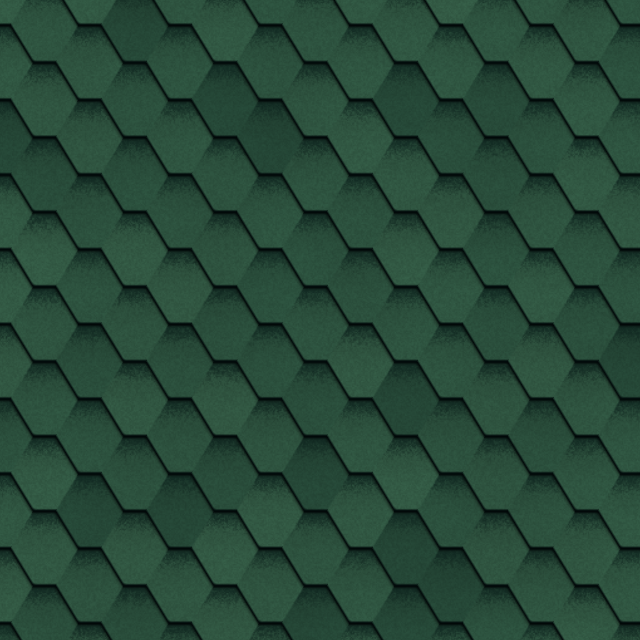
Write a three.js fragment shader that draws this texture.

```glsl
varying vec2 vUv;

const vec2 PERIOD = vec2(0.1412, 0.1168);    // one lattice step: two columns, one row
const vec2 SLOPE = vec2(0.854, 0.521);       // normal of the upper right side
const float SIDE = 0.0454;                   // centre to slanted side
const float HALF_HEIGHT = 0.0584;            // centre to flat side

float hash(vec2 p) {
  vec3 h = fract(vec3(p.xyx) * vec3(0.1031, 0.1030, 0.0973));
  h += dot(h, h.yzx + 33.33);
  return fract((h.x + h.y) * h.z);
}

float noise(vec2 p) {
  vec2 i = floor(p), f = fract(p);
  f = f * f * (3.0 - 2.0 * f);
  return mix(mix(hash(i), hash(i + vec2(1.0, 0.0)), f.x),
             mix(hash(i + vec2(0.0, 1.0)), hash(i + 1.0), f.x), f.y);
}

float smoothMin(float a, float b, float k) {
  float h = max(k - abs(a - b), 0.0) / k;
  return min(a, b) - 0.25 * h * h * k;
}

float hexDistance(vec2 q) {
  return max(abs(q.y) - HALF_HEIGHT, dot(abs(q), SLOPE) - SIDE);
}

// Colour of one shingle: own tint, mineral grain, speckled shade under the tab above
vec3 shingle(vec2 q, vec2 id, float grain) {
  float tint = hash(id * 7.0 + 41.0);
  float dark = smoothstep(0.86, 0.93, hash(id * 13.0 + 97.0));
  vec3 color = mix(vec3(0.158, 0.296, 0.226), vec3(0.190, 0.336, 0.255), tint);
  color = mix(color, vec3(0.136, 0.264, 0.203), dark * 0.9);

  float depth = HALF_HEIGHT - q.y;
  color *= 0.92 + 0.11 * smoothstep(0.01, 0.08, depth);
  color *= 1.0 + 0.18 * (grain - 0.5);

  float shade = 1.0 - smoothstep(0.0, 0.040, depth + 0.020 * (grain - 0.5));
  return mix(color, vec3(0.060, 0.150, 0.125), 0.85 * pow(shade, 1.3));
}

void main() {
  // Two interleaved lattices of hexagons
  vec2 a = (vUv - vec2(0.0695, 0.8439)) / PERIOD;
  vec2 b = a - 0.5;
  vec2 idA = floor(a + 0.5);
  vec2 idB = floor(b + 0.5);
  vec2 qA = (a - idA) * PERIOD;
  vec2 qB = (b - idB) * PERIOD;

  float grain = 0.45 * noise(vUv * 290.0) + 0.55 * noise(vUv * 510.0 + 17.0);
  float side = hexDistance(qA) - hexDistance(qB);
  vec3 color = mix(shingle(qA, idA + 50.0, grain),
                   shingle(qB, idB + 150.5, grain),
                   smoothstep(-0.004, 0.004, side));

  // Broad weathering
  color *= 0.98 + 0.06 * noise(vUv * 9.0 + 5.0);

  // Soft dark gaps along the flat sides and one pair of slanted sides
  vec2 q = side < 0.0 ? qA : qB;
  float across = dot(q, SLOPE);
  float flatGap = HALF_HEIGHT - abs(q.y);
  float slantGap = SIDE - abs(across);
  float gap = smoothMin(flatGap - 0.0006, slantGap + 0.0002, 0.004);
  color = mix(vec3(0.008, 0.045, 0.045), color, smoothstep(-0.0004, 0.0040, gap));

  // Shadow of the tab on the shingle below it
  float shadowGap = min(HALF_HEIGHT - q.y, SIDE - across);
  color *= 1.0 - 0.30 * (1.0 - smoothstep(0.001, 0.008, shadowGap));

  gl_FragColor = vec4(color, 1.0);
}
```
